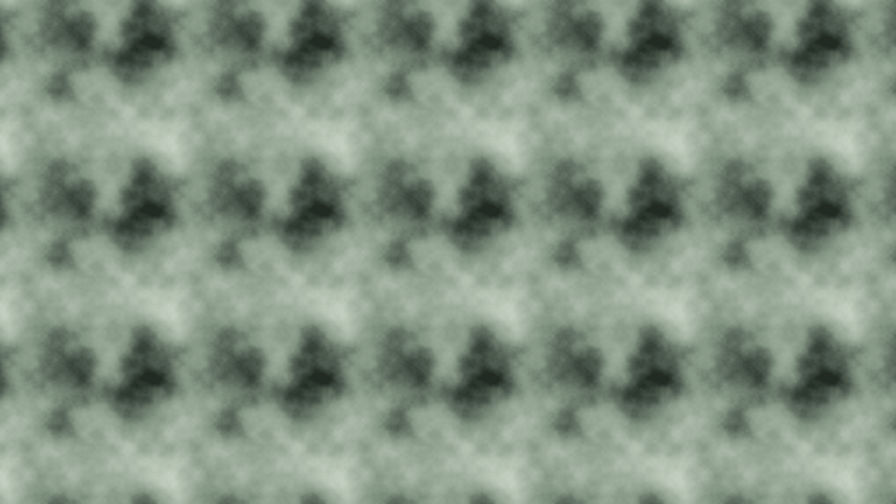
A Shadertoy shader for this pattern:

```glsl
// Grey-green cloudy stone: one mottled tile repeated 5.3 times across and 3 down.

float hash(vec2 p) {
    vec3 q = fract(vec3(p.xyx) * 0.1031);
    q += dot(q, q.yzx + 33.33);
    return fract((q.x + q.y) * q.z);
}

// Smooth value noise in -1..1 whose lattice wraps once per tile
float tileNoise(vec2 p, float cells, float seed) {
    p *= cells;
    vec2 cell = floor(p), f = fract(p);
    f = f * f * f * (f * (f * 6.0 - 15.0) + 10.0);
    vec2 a = mod(cell, cells), b = mod(cell + 1.0, cells);
    float low = mix(hash(a + seed), hash(vec2(b.x, a.y) + seed), f.x);
    float high = mix(hash(vec2(a.x, b.y) + seed), hash(b + seed), f.x);
    return mix(low, high, f.y) * 2.0 - 1.0;
}

float tileFbm(vec2 p) {
    float sum = 0.0, amplitude = 0.16, cells = 6.0;
    for (int i = 0; i < 5; i++) {
        sum += amplitude * tileNoise(p, cells, 17.0 * float(i) + 5.0);
        amplitude *= 0.52;
        cells *= 2.0;
    }
    return sum;
}

// Soft leaning blob that wraps around the tile edges
float puff(vec2 p, vec2 center, vec2 size, float lean) {
    vec2 d = fract(p - center + 0.5) - 0.5;
    d.x -= lean * d.y;
    d /= size;
    return exp(-0.5 * dot(d, d));
}

float cloudTone(vec2 p) {
    // Ragged outlines for the large shapes
    vec2 q = p + 0.035 * vec2(tileNoise(p, 7.0, 61.0), tileNoise(p, 7.0, 83.0))
               + 0.015 * vec2(tileNoise(p, 15.0, 29.0), tileNoise(p, 15.0, 47.0));

    // Broad dark and light bands
    float tone = 0.53 - 0.13 * cos(6.28318 * (q.y - 0.77));

    // Dark patches
    tone -= 0.40 * puff(q, vec2(0.87, 0.79), vec2(0.08, 0.16), 0.22);
    tone -= 0.17 * puff(q, vec2(0.78, 0.68), vec2(0.08, 0.09), 0.0);
    tone -= 0.17 * puff(q, vec2(0.43, 0.82), vec2(0.09, 0.08), 0.0);
    tone -= 0.17 * puff(q, vec2(0.39, 0.46), vec2(0.10, 0.08), 0.0);
    tone -= 0.15 * puff(q, vec2(0.40, 0.06), vec2(0.10, 0.09), 0.0);

    // Light patches
    tone += 0.28 * puff(q, vec2(0.12, 0.54), vec2(0.12, 0.09), 0.0);
    tone += 0.24 * puff(q, vec2(0.05, 0.12), vec2(0.08, 0.09), 0.0);
    tone += 0.13 * puff(q, vec2(0.64, 0.85), vec2(0.07, 0.16), 0.0);
    tone += 0.12 * puff(q, vec2(0.75, 0.33), vec2(0.08, 0.13), -0.9);
    tone += 0.08 * puff(q, vec2(0.25, 0.22), vec2(0.14, 0.08), 0.0);

    return clamp(tone + tileFbm(p), 0.0, 1.0);
}

void mainImage(out vec4 fragColor, in vec2 fragCoord) {
    vec2 tile = fract(fragCoord / iResolution.xy * vec2(5.3, 3.0));
    float tone = cloudTone(tile);

    // Charcoal through sage to pale green
    vec3 color = mix(vec3(0.13, 0.17, 0.14), vec3(0.51, 0.58, 0.51), min(tone * 2.0, 1.0));
    color = mix(color, vec3(0.76, 0.81, 0.75), max(tone * 2.0 - 1.0, 0.0));
    fragColor = vec4(color, 1.0);
}
```
